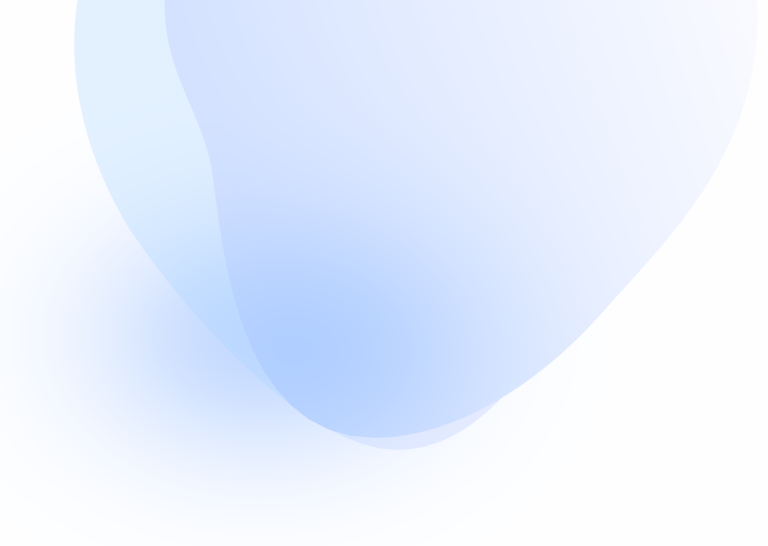
Write a WebGL 1 fragment shader that draws this background.

```glsl
precision highp float;

// Two soft blue rounded shapes hang from the top edge over a near-white ground.
// Each outline is a chain of cubic curves turned into a signed distance;
// elliptical Gaussian glows and linear gradients give the colours.

uniform vec2 u_resolution;

const int CURVE_STEPS = 16;

const vec3 PAPER      = vec3(0.997, 0.998, 1.000);
const vec3 HAZE       = vec3(0.745, 0.839, 1.000);
const vec3 BACK_LEFT  = vec3(0.892, 0.946, 1.000);
const vec3 BACK_RIGHT = vec3(0.914, 0.930, 1.000);
const vec3 BACK_GLOW  = vec3(0.690, 0.820, 1.000);
const vec3 FRONT_DEEP = vec3(0.835, 0.888, 1.000);
const vec3 FRONT_PALE = vec3(0.976, 0.980, 1.000);
const vec3 FRONT_GLOW = vec3(0.674, 0.800, 1.000);

vec2 cubic(vec2 a, vec2 b, vec2 c, vec2 d, float t) {
  float s = 1.0 - t;
  return s * s * s * a + 3.0 * s * t * (s * b + t * c) + t * t * t * d;
}

// Adds one curve to an outline: edge.x is squared distance, edge.y the side.
vec2 addCurve(vec2 edge, vec2 p, vec2 a, vec2 b, vec2 c, vec2 d) {
  vec2 start = a;
  for (int i = 1; i <= CURVE_STEPS; i++) {
    vec2 end = cubic(a, b, c, d, float(i) / float(CURVE_STEPS));
    vec2 along = end - start;
    vec2 rel = p - start;
    vec2 off = rel - along * clamp(dot(rel, along) / dot(along, along), 0.0, 1.0);
    edge.x = min(edge.x, dot(off, off));

    // Flip the side whenever a horizontal ray crosses this piece.
    bool spans = (start.y > p.y) != (end.y > p.y);
    float turn = along.x * rel.y - along.y * rel.x;
    if (spans && (turn > 0.0) == (along.y > 0.0)) edge.y = -edge.y;
    start = end;
  }
  return edge;
}

// Smooth coverage of a finished outline; the side is negative inside.
float coverage(vec2 edge, float pixel) {
  return 1.0 - smoothstep(-pixel, pixel, edge.y * sqrt(edge.x));
}

float glow(vec2 p, vec2 center, vec2 radius) {
  vec2 q = (p - center) / radius;
  return exp(-dot(q, q));
}

// Outlines stay open above the canvas, where no ray can reach.
float backShape(vec2 p, float pixel) {
  vec2 edge = vec2(10.0, 1.0);
  vec2 leftSide = vec2(0.238, 0.579);
  vec2 tip = vec2(0.727, 0.176);
  vec2 rightSide = vec2(1.099, 0.524);
  edge = addCurve(edge, p, vec2(0.145, 1.018), vec2(0.114, 0.853), vec2(0.165, 0.698), leftSide);
  edge = addCurve(edge, p, leftSide, vec2(0.339, 0.429), vec2(0.559, 0.176), tip);
  edge = addCurve(edge, p, tip, vec2(0.861, 0.176), vec2(0.962, 0.295), rightSide);
  edge = addCurve(edge, p, rightSide, vec2(1.190, 0.634), vec2(1.245, 0.817), vec2(1.245, 1.018));
  return coverage(edge, pixel);
}

float frontShape(vec2 p, float pixel) {
  vec2 edge = vec2(10.0, 1.0);
  vec2 waist = vec2(0.388, 0.689);
  vec2 tip = vec2(0.687, 0.198);
  vec2 rightSide = vec2(1.099, 0.423);
  edge = addCurve(edge, p, vec2(0.302, 1.018), vec2(0.293, 0.872), vec2(0.366, 0.808), waist);
  edge = addCurve(edge, p, waist, vec2(0.407, 0.560), vec2(0.429, 0.198), tip);
  edge = addCurve(edge, p, tip, vec2(0.833, 0.198), vec2(0.989, 0.299), rightSide);
  edge = addCurve(edge, p, rightSide, vec2(1.218, 0.559), vec2(1.407, 0.725), vec2(1.386, 1.018));
  return coverage(edge, pixel);
}

void main() {
  // Canvas height is one unit.
  vec2 p = gl_FragCoord.xy / u_resolution.y;
  float pixel = 0.75 / u_resolution.y;

  // Ground with a wide blue haze.
  float haze = 0.93 * glow(p, vec2(0.476, 0.386), vec2(0.306, 0.231));
  vec3 color = mix(PAPER, HAZE, haze);

  // Back shape, tinted by the same haze.
  vec3 back = mix(BACK_LEFT, BACK_RIGHT, smoothstep(0.3, 0.8, p.x));
  back = mix(back, BACK_GLOW, 0.85 * haze);
  color = mix(color, back, backShape(p, pixel));

  // Front shape: pale toward the upper right, deep near its lower left.
  float paleness = clamp(0.97 * (p.x - 0.33) - 0.3 * (1.0 - p.y), 0.0, 1.0);
  float depth = 0.9 * glow(p, vec2(0.540, 0.359), vec2(0.339, 0.245));
  vec3 front = mix(mix(FRONT_DEEP, FRONT_PALE, paleness), FRONT_GLOW, depth);
  color = mix(color, front, frontShape(p, pixel));

  gl_FragColor = vec4(color, 1.0);
}
```
